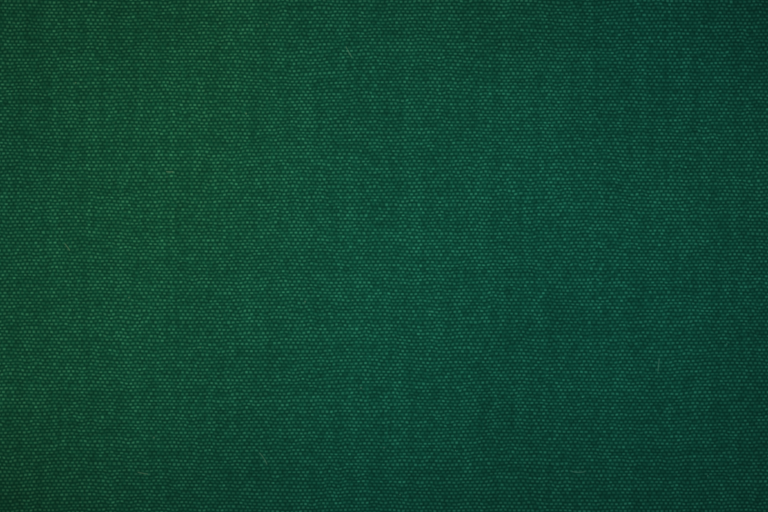
Write a Shadertoy shader that draws this texture.

```glsl
// Dark green plain-weave linen with fine soft stitches, broad shading and stray lint.

const vec3 GAP_COLOR = vec3(0.033, 0.230, 0.168);
const vec3 THREAD_LIGHT = vec3(0.092, 0.136, 0.104);
const vec3 LINT_COLOR = vec3(0.32, 0.46, 0.36);
const vec2 WEAVE_COUNT = vec2(112.0, 144.0); // stitches and rows per canvas height
const int SAMPLES = 3;

float hash(vec2 p) {
    vec3 q = fract(p.xyx * vec3(0.1031, 0.1030, 0.0973));
    q += dot(q, q.yzx + 33.33);
    return fract((q.x + q.y) * q.z);
}

float noise(vec2 p) {
    vec2 i = floor(p), f = fract(p);
    f = f * f * (3.0 - 2.0 * f);
    return mix(mix(hash(i), hash(i + vec2(1, 0)), f.x),
               mix(hash(i + vec2(0, 1)), hash(i + vec2(1, 1)), f.x), f.y);
}

// Slight waviness of the thread grid
vec2 bend(vec2 p, float amount) {
    return p + amount * (vec2(noise(p * 7.0), noise(p * 7.0 + 40.0)) - 0.5);
}

// Rounded stitches, staggered by half a stitch on alternate rows
float weave(vec2 p, vec2 count) {
    vec2 q = p * count;
    q.y += 0.45 * (noise(q * vec2(0.5, 0.4)) - 0.5);
    q.x += 0.5 * mod(floor(q.y), 2.0) + 0.25 * (noise(q * 0.4 + 90.0) - 0.5);
    vec2 cell = floor(q);
    vec2 d = abs(fract(q) - 0.5);
    vec2 bump = 1.0 - smoothstep(vec2(0.08, 0.06), vec2(0.52), d);
    return bump.x * bump.y * mix(0.65, 1.35, hash(cell + 7.0));
}

// Long uneven streaks along both thread directions, about -1 to 1
float slubs(vec2 p) {
    float warp = noise(vec2(p.x * 110.0, p.y * 5.0));
    float weft = noise(vec2(p.x * 6.0, p.y * 120.0) + 30.0);
    return 1.1 * warp + 0.9 * weft - 1.0;
}

// Small scattered specks
float specks(vec2 p, float scale, float chance) {
    vec2 cell = floor(p * scale);
    vec2 center = 0.2 + 0.6 * vec2(hash(cell + 3.0), hash(cell + 17.0));
    float radius = mix(0.0015, 0.0038, hash(cell + 29.0));
    float d = length((fract(p * scale) - center) / scale);
    return step(hash(cell + 51.0), chance) * (1.0 - smoothstep(0.3 * radius, radius, d));
}

// Sparse short curved fibres
float fibres(vec2 p, float scale, float chance) {
    vec2 cell = floor(p * scale);
    vec2 center = 0.3 + 0.4 * vec2(hash(cell + 61.0), hash(cell + 73.0));
    vec2 d = (fract(p * scale) - center) / scale;
    float angle = 3.14159 * hash(cell + 87.0);
    d = mat2(cos(angle), sin(angle), -sin(angle), cos(angle)) * d;
    float halfLength = mix(0.008, 0.020, hash(cell + 95.0));
    d.y += 22.0 * d.x * d.x * (hash(cell + 99.0) - 0.5);
    float line = 1.0 - smoothstep(0.0005, 0.0024, abs(d.y));
    float ends = 1.0 - smoothstep(0.7 * halfLength, halfLength, abs(d.x));
    return step(hash(cell + 111.0), chance) * line * ends;
}

// Broad light falloff towards the edges, with soft mottling
float shading(vec2 uv, vec2 p) {
    vec2 c = uv - vec2(0.45, 0.56);
    float falloff = 1.08 - 0.56 * dot(c, c);
    return falloff + 0.06 * (noise(p * 4.0) - 0.5);
}

// Warm green at upper left, cooler teal to the right
vec3 dyeTint(vec2 uv, vec2 p) {
    float cool = smoothstep(0.05, 0.85, uv.x + 0.25 * (0.5 - uv.y));
    cool = clamp(cool + 0.35 * (noise(p * 3.0 + 12.0) - 0.5), 0.0, 1.0);
    return mix(vec3(1.20, 1.02, 0.93), vec3(0.84, 0.98, 1.06), cool);
}

vec3 cloth(vec2 p) {
    vec2 q = bend(p, 0.006);
    float streak = slubs(q);
    float stitch = weave(q, WEAVE_COUNT) * (1.0 + 0.20 * streak);
    vec3 color = GAP_COLOR * (1.0 + 0.05 * streak) + THREAD_LIGHT * stitch;
    // Tiny tonal grain of the spun yarn
    color *= 1.0 + 0.20 * (noise(p * 230.0) - 0.5);
    float lint = 0.50 * specks(p, 11.0, 0.14) + 0.50 * fibres(p, 5.0, 0.20);
    return mix(color, LINT_COLOR, lint);
}

void mainImage(out vec4 fragColor, in vec2 fragCoord) {
    vec2 uv = fragCoord / iResolution.xy;
    vec2 p = fragCoord / iResolution.y;

    // Average sub-samples so the fine weave stays smooth
    vec3 color = vec3(0.0);
    for (int y = 0; y < SAMPLES; y++) {
        for (int x = 0; x < SAMPLES; x++) {
            vec2 offset = (vec2(x, y) + 0.5) / float(SAMPLES) - 0.5;
            color += cloth((fragCoord + offset) / iResolution.y);
        }
    }
    color /= float(SAMPLES * SAMPLES);

    fragColor = vec4(color * shading(uv, p) * dyeTint(uv, p), 1.0);
}
```
